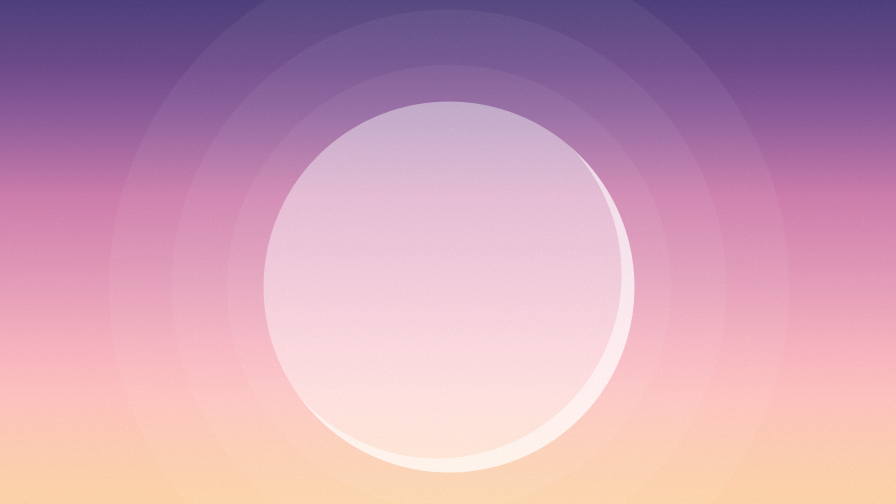
Give the GLSL for this background, as a Shadertoy shader.

```glsl
const int STOPS = 9;

float discMask(vec2 p, vec2 center, float radius, float pixel) {
    return 1.0 - smoothstep(-0.7 * pixel, 0.7 * pixel, length(p - center) - radius);
}

vec3 veil(vec3 base, float opacity) {
    return mix(base, vec3(1.0), opacity);
}

vec3 duskGradient(float height) {
    float level[STOPS] = float[](0.0, 0.10, 0.21, 0.31, 0.44, 0.61, 0.77, 0.87, 1.0);
    vec3 tint[STOPS] = vec3[](
        vec3(0.985, 0.825, 0.655), vec3(0.985, 0.80, 0.69), vec3(0.99, 0.76, 0.745),
        vec3(0.965, 0.70, 0.745), vec3(0.89, 0.61, 0.72), vec3(0.80, 0.49, 0.67),
        vec3(0.55, 0.36, 0.60), vec3(0.43, 0.29, 0.54), vec3(0.30, 0.25, 0.48));
    vec3 color = tint[0];
    for (int i = 1; i < STOPS; i++) {
        float blend = clamp((height - level[i - 1]) / (level[i] - level[i - 1]), 0.0, 1.0);
        color = mix(color, tint[i], blend);
    }
    return color;
}

vec2 hash2(vec2 cell) {
    vec2 q = vec2(dot(cell, vec2(127.1, 311.7)), dot(cell, vec2(269.5, 183.3)));
    return fract(sin(q) * 43758.5);
}

// Distance to the nearest scattered point
float cellular(vec2 p) {
    vec2 cell = floor(p);
    float nearest = 2.0;
    for (int y = -1; y <= 1; y++) {
        for (int x = -1; x <= 1; x++) {
            vec2 neighbor = cell + vec2(x, y);
            nearest = min(nearest, distance(p, neighbor + hash2(neighbor)));
        }
    }
    return nearest;
}

void mainImage(out vec4 fragColor, in vec2 fragCoord) {
    float pixel = 1.0 / iResolution.y;
    vec2 p = (fragCoord - vec2(0.5 * iResolution.x, 0.0)) * pixel;
    vec2 moonCenter = vec2(0.002, 0.4305);
    vec2 shadeCenter = moonCenter + vec2(-0.0236, 0.0259);

    vec3 color = duskGradient(p.y);

    // Translucent halos
    for (int i = 0; i < 3; i++) {
        float k = float(i);
        float radius = 0.441 + 0.1095 * k + 0.0075 * k * (k - 1.0);
        color = veil(color, 0.048 * discMask(p, moonCenter, radius, pixel));
    }

    // Moon with a bright crescent outside the offset shade
    float moon = discMask(p, moonCenter, 0.368, pixel);
    float shade = discMask(p, shadeCenter, 0.366, pixel);
    color = veil(color, moon * mix(0.71, 0.41, shade));

    // Fine paper grain
    color += 0.018 * (cellular(p * 210.0) - 0.45);

    fragColor = vec4(clamp(color, 0.0, 1.0), 1.0);
}
```
